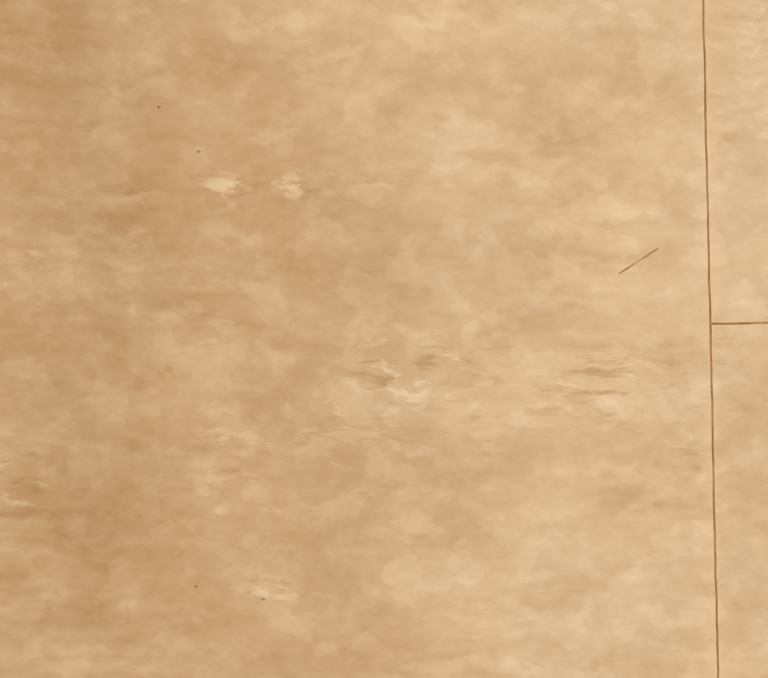
This texture is drawn by a WebGL 1 fragment shader. Its source:

```glsl
precision highp float;
uniform vec2 u_resolution;

vec2 hash2(vec2 p) {
  p = vec2(dot(p, vec2(127.1, 311.7)), dot(p, vec2(269.5, 183.3)));
  return fract(sin(p) * 43758.545);
}

vec2 gradientAt(vec2 cell) {
  float angle = 6.2832 * hash2(cell).x;
  return vec2(cos(angle), sin(angle));
}

float gradientNoise(vec2 p) {
  vec2 i = floor(p), f = p - i;
  vec2 u = f * f * f * (f * (f * 6.0 - 15.0) + 10.0);
  float a = dot(gradientAt(i), f);
  float b = dot(gradientAt(i + vec2(1.0, 0.0)), f - vec2(1.0, 0.0));
  float c = dot(gradientAt(i + vec2(0.0, 1.0)), f - vec2(0.0, 1.0));
  float d = dot(gradientAt(i + 1.0), f - 1.0);
  return mix(mix(a, b, u.x), mix(c, d, u.x), u.y);
}

float fbm(vec2 p) {
  float sum = 0.0, amplitude = 0.6;
  for (int i = 0; i < 5; i++) {
    sum += amplitude * gradientNoise(p);
    p = mat2(1.9, 0.6, -0.6, 1.9) * p + 17.3;
    amplitude *= 0.54;
  }
  return sum;
}

float segmentDistance(vec2 p, vec2 a, vec2 b) {
  vec2 ab = b - a;
  return length(p - a - ab * clamp(dot(p - a, ab) / dot(ab, ab), 0.0, 1.0));
}

// Soft cluster that gathers shading and brushed marks
float cluster(vec2 p, vec2 center, vec2 size) {
  vec2 d = (p - center) / size;
  return exp(-dot(d, d));
}

void main() {
  vec2 p = gl_FragCoord.xy / u_resolution.y;
  vec2 warp = vec2(fbm(p * 6.0 + 3.1), fbm(p * 6.0 + 41.7));
  vec2 q = p + 0.03 * warp;

  // Broad clouding, darker toward the left
  float tone = 0.37 + 0.36 * smoothstep(0.15, 0.9, p.x + 0.3 * p.y - 0.15);
  tone += 0.36 * fbm(q * vec2(3.0, 4.0) + 8.2);
  tone += 0.36 * fbm(q * vec2(8.0, 11.0) + 23.0);
  tone -= 0.24 * cluster(q, vec2(0.34, 0.68), vec2(0.24, 0.13));
  tone -= 0.20 * cluster(q, vec2(0.15, 0.28), vec2(0.15, 0.14));
  tone -= 0.20 * cluster(q, vec2(0.0, 1.0), vec2(0.3, 0.15));
  tone -= 0.18 * cluster(q, vec2(0.74, 0.56), vec2(0.13, 0.1));

  // Trowelled patches, horizontal brushing and fine mottling
  float patches = fbm(q * vec2(14.0, 18.0) + 61.0);
  tone += 0.14 * smoothstep(0.0, 0.2, patches) - 0.03;
  float brush = fbm(p * vec2(9.0, 42.0) + warp + 5.0);
  tone += 0.30 * brush * smoothstep(-0.25, 0.25, fbm(p * 3.0 + 77.0));
  tone += 0.22 * fbm(p * vec2(38.0, 52.0) + 13.0);

  vec3 umber = vec3(0.725, 0.565, 0.39);
  vec3 cream = vec3(0.905, 0.778, 0.618);
  vec3 color = mix(umber, cream, clamp(tone, -0.2, 1.1));
  color += vec3(0.01, -0.003, -0.012) * fbm(p * 4.0 + 90.0);

  // Chalky flecks and dark strokes in loose clusters
  float marks = cluster(p, vec2(0.61, 0.46), vec2(0.10, 0.05))
    + cluster(p, vec2(0.88, 0.43), vec2(0.12, 0.06))
    + cluster(p, vec2(0.42, 0.725), vec2(0.18, 0.02))
    + cluster(p, vec2(0.03, 0.30), vec2(0.04, 0.06))
    + cluster(p, vec2(0.31, 0.24), vec2(0.025, 0.03))
    + cluster(p, vec2(0.40, 0.13), vec2(0.06, 0.02))
    + 0.45 * smoothstep(0.05, 0.35, fbm(p * 4.0 + 31.0));
  marks = min(marks, 1.0);
  float chalk = fbm(p * vec2(20.0, 46.0) + 0.8 * warp + vec2(12.0, 4.0));
  color = mix(color, vec3(0.95, 0.84, 0.69), 0.6 * marks * smoothstep(0.04, 0.3, chalk));
  float strokes = fbm(p * vec2(13.0, 52.0) + 0.8 * warp + 52.0);
  color = mix(color, vec3(0.64, 0.47, 0.29), 0.45 * marks * smoothstep(0.08, 0.4, strokes));

  // Sparse dark specks
  float soft = 0.0013;
  for (int i = 0; i < 4; i++) {
    vec2 h = hash2(vec2(float(i), 7.0));
    float speck = length((p - h * vec2(1.0, 0.96)) * vec2(0.7, 1.0));
    speck = 1.0 - smoothstep(0.0005, 0.0005 + 2.0 * soft, speck);
    color = mix(color, vec3(0.48, 0.32, 0.18), 0.5 * speck);
  }

  // Slanted scratch, broken along its length
  float scratch = segmentDistance(p, vec2(0.914, 0.597), vec2(0.970, 0.633));
  scratch = 1.0 - smoothstep(0.0, 2.0 * soft, scratch);
  color = mix(color, vec3(0.6, 0.41, 0.23), scratch * (0.6 + 0.6 * gradientNoise(p * 60.0)));

  // Slab joints with a pale worn lip
  float wobble = 0.0018 * fbm(vec2(p.y * 20.0, 2.5));
  float across = p.x - (1.059 - 0.022 * p.y + wobble);
  float rise = p.y - 0.522 - 0.03 * (p.x - 1.05) - 0.002 * gradientNoise(vec2(p.x * 25.0, 9.5));
  float gap = min(abs(across), mix(1.0, abs(rise), smoothstep(-soft, soft, across)));
  float wear = 0.72 + 0.4 * fbm(p * 30.0);
  color += 0.02 * exp(-gap * 160.0);
  color = mix(color, vec3(0.56, 0.37, 0.20), wear * (1.0 - smoothstep(0.0002, 0.0002 + 2.0 * soft, gap)));

  gl_FragColor = vec4(clamp(color, 0.0, 1.0), 1.0);
}
```
